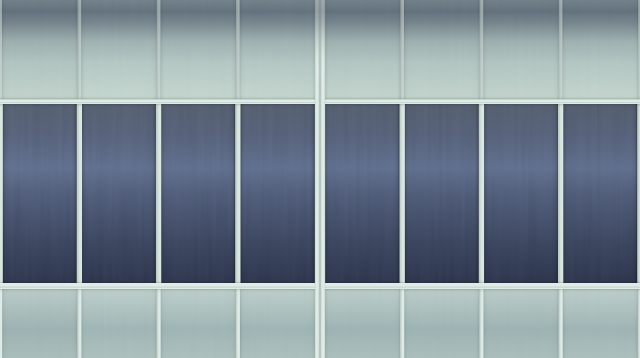
A Shadertoy shader for this pattern:

```glsl
// Office facade: two mirrored bays of four tinted windows between pale metal panels.

const float PITCH = 0.1238;        // mullion spacing, in canvas widths
const float BAY_START = 0.0046;    // offset of the first pane from the centre
const float POST_HALF = 0.0081;    // half width of the central post
const float HEAD_Y = 0.716;        // rail above the windows
const float SILL_Y = 0.201;        // rail below the windows
const vec3 FRAME = vec3(0.87, 0.925, 0.905);

float hash(vec2 cell) {
    uvec2 q = uvec2(ivec2(cell)) * uvec2(1597334673u, 3812015801u);
    uint n = (q.x ^ q.y) * 1597334673u;
    n ^= n >> 15;
    n *= 2246822519u;
    return float((n ^ (n >> 13)) >> 8) / 16777216.0;
}

float noise(vec2 p) {
    vec2 i = floor(p), f = fract(p);
    f = f * f * (3.0 - 2.0 * f);
    return mix(mix(hash(i), hash(i + vec2(1, 0)), f.x),
               mix(hash(i + vec2(0, 1)), hash(i + vec2(1, 1)), f.x), f.y);
}

// Antialiased coverage of a strip, from the distance to its axis.
float strip(float dist, float halfWidth, float pixel) {
    return clamp((halfWidth - abs(dist)) / pixel + 0.5, 0.0, 1.0);
}

// Soft contact shadow outside an edge.
float contact(float dist, float reach) {
    return exp(-max(dist, 0.0) / reach);
}

// Linear blend towards the next colour stop.
vec3 stop(vec3 base, vec3 next, float from, float to, float y) {
    return mix(base, next, clamp((y - from) / (to - from), 0.0, 1.0));
}

vec3 upperPanel(float y) {
    vec3 c = vec3(0.76, 0.83, 0.80);
    c = stop(c, vec3(0.70, 0.775, 0.76), 0.73, 0.825, y);
    c = stop(c, vec3(0.62, 0.69, 0.69), 0.825, 0.885, y);
    c = stop(c, vec3(0.47, 0.53, 0.56), 0.885, 0.935, y);
    c = stop(c, vec3(0.39, 0.45, 0.49), 0.935, 0.968, y);
    return stop(c, vec3(0.45, 0.51, 0.54), 0.968, 1.0, y);
}

vec3 glass(float y) {
    vec3 c = vec3(0.185, 0.22, 0.31);
    c = stop(c, vec3(0.24, 0.28, 0.38), 0.21, 0.325, y);
    c = stop(c, vec3(0.315, 0.365, 0.475), 0.325, 0.45, y);
    c = stop(c, vec3(0.38, 0.44, 0.56), 0.45, 0.53, y);
    c = stop(c, vec3(0.345, 0.39, 0.485), 0.53, 0.62, y);
    return stop(c, vec3(0.335, 0.375, 0.44), 0.62, 0.71, y);
}

vec3 lowerPanel(float y) {
    vec3 c = vec3(0.67, 0.75, 0.74);
    c = stop(c, vec3(0.62, 0.705, 0.705), 0.0, 0.08, y);
    return stop(c, vec3(0.73, 0.80, 0.785), 0.08, 0.185, y);
}

// Horizontal rail with a shaded groove and a thin shadow on either side.
vec3 rail(vec3 base, float dist, float halfWidth, float pixel) {
    base *= 1.0 - 0.22 * contact(abs(dist) - halfWidth, 0.003);
    float groove = strip(dist + halfWidth * 0.35, halfWidth * 0.2, pixel);
    return mix(base, FRAME * (1.0 - 0.1 * groove), strip(dist, halfWidth, pixel));
}

void mainImage(out vec4 fragColor, in vec2 fragCoord) {
    vec2 uv = fragCoord / iResolution.xy;
    vec2 pixel = 1.0 / iResolution.xy;

    // Both bays are measured outwards from the centre.
    float side = uv.x < 0.5 ? -1.0 : 1.0;
    float fromCentre = abs(uv.x - 0.5);
    float slot = (fromCentre - BAY_START) / PITCH;
    float nearest = max(round(slot), 1.0);
    float offset = (slot - nearest) * PITCH * side;
    float paneId = floor(slot) * 2.0 + step(0.0, side) + 4.0;

    // Pick the zone and its mullion proportions.
    bool isUpper = uv.y > HEAD_Y;
    bool isGlass = !isUpper && uv.y > SILL_Y;
    float mullionHalf = isUpper ? 0.0029 : isGlass ? 0.0042 : 0.0033;
    float opacity = isUpper ? 0.5 : 0.96;
    vec3 color = isUpper ? upperPanel(uv.y) : isGlass ? glass(uv.y) : lowerPanel(uv.y);

    // Slight tone change per pane, and brushed vertical streaks.
    color *= 1.0 + 0.02 * (hash(vec2(paneId, isGlass ? 7.0 : 3.0)) - 0.5);
    float streak = noise(uv * vec2(170.0, 5.0)) + 0.5 * noise(uv * vec2(380.0, 9.0)) - 0.75;
    color += (isGlass ? 0.017 : 0.006) * streak;

    // Dark gasket beside the uprights, heavier to their left.
    float gap = min(abs(offset) - mullionHalf, fromCentre - POST_HALF);
    bool besidePost = fromCentre - POST_HALF < abs(offset) - mullionHalf;
    bool leftSide = besidePost ? side < 0.0 : offset < 0.0;
    float gasket = isGlass ? (leftSide ? 0.42 : 0.28) : 0.12;
    color *= 1.0 - gasket * contact(gap, 0.0022);

    // Mullions, shaded on the left and bright on the right.
    float bevel = smoothstep(-mullionHalf, mullionHalf * 0.3, offset);
    vec3 mullion = FRAME * mix(0.88, 1.01, bevel);
    color = mix(color, mullion, opacity * strip(offset, mullionHalf, pixel.x));

    color = rail(color, uv.y - HEAD_Y, 0.0065, pixel.y);
    color = rail(color, uv.y - SILL_Y, 0.0085, pixel.y);

    // Central double post with a seam, dimmed under the upper shadow.
    float seam = 1.0 - smoothstep(0.0008, 0.0032, fromCentre);
    float rim = smoothstep(0.006, POST_HALF, fromCentre);
    vec3 post = FRAME * (1.0 - 0.17 * seam - 0.12 * rim);
    float postOpacity = mix(1.0, 0.45, smoothstep(0.8, 0.97, uv.y));
    color = mix(color, post, postOpacity * strip(fromCentre, POST_HALF, pixel.x));

    fragColor = vec4(color, 1.0);
}
```
